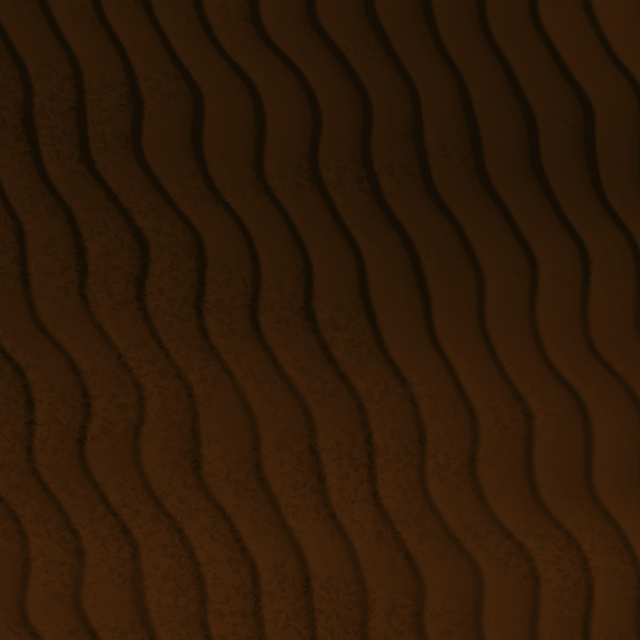
Write a three.js fragment shader that draws this texture.

```glsl
// Dark brown rippled ground: about twelve slanted, wavering ridges across.
// Each ridge darkens toward a shadowed crease and has a lit rim beyond it;
// layered sines bend the ridges and cellular noise adds patchy dark mottling.

varying vec2 vUv;

const float TAU = 6.2831853;
const float RIDGE_SPACING = 0.086;
const float RIDGE_SLANT = 0.35;
const float RIDGE_ORIGIN = 0.328;

const vec3 CREASE_BROWN = vec3(0.085, 0.055, 0.015);
const vec3 EARTH_BROWN = vec3(0.180, 0.098, 0.028);
const vec3 LIT_BROWN = vec3(0.275, 0.145, 0.045);

vec2 hash2(vec2 p) {
  vec3 q = fract(p.xyx * vec3(0.1031, 0.1030, 0.0973));
  q += dot(q, q.yzx + 33.33);
  return fract((q.xx + q.yz) * q.zy);
}

// Distance to the nearest scattered cell point
float cellular(vec2 p) {
  vec2 cell = floor(p);
  vec2 local = fract(p);
  float nearest = 4.0;
  for (int j = -1; j <= 1; j++) {
    for (int i = -1; i <= 1; i++) {
      vec2 offset = vec2(float(i), float(j));
      vec2 delta = offset + hash2(cell + offset) - local;
      nearest = min(nearest, dot(delta, delta));
    }
  }
  return sqrt(nearest);
}

// Broad drifting field, roughly -1 to 1
float layeredSines(vec2 p) {
  float sum = 0.0;
  float weight = 0.5;
  for (int i = 0; i < 4; i++) {
    sum += weight * sin(p.x + 1.7 * sin(p.y)) * cos(p.y - 0.8 * sin(p.x));
    p = mat2(1.5, 1.1, -1.1, 1.5) * p + 1.9;
    weight *= 0.6;
  }
  return sum;
}

// Sideways bend of a ridge, with depth measured from the top edge
float ridgeBend(float x, float depth) {
  float shift = 0.18 * (1.0 - smoothstep(0.1, 0.45, x));
  float swing = 0.014 + 0.005 * cos(TAU * (1.3 * x + 0.6 * depth - 0.6));
  float bend = swing * sin(TAU * (4.1 * depth - 0.39 + shift));
  bend += 0.005 * sin(TAU * (1.7 * depth + 2.0 * x));
  return bend + 0.0014 * sin(TAU * (9.0 * depth + 3.0 * x));
}

// Signed position across one ridge: -0.5 to 0.5, crease at 0
float ridgePosition(vec2 uv) {
  float depth = 1.0 - uv.y;
  float across = uv.x - RIDGE_SLANT * depth - ridgeBend(uv.x, depth);
  return fract((across - RIDGE_ORIGIN) / RIDGE_SPACING + 0.5) - 0.5;
}

// Light added by the ridge shape
float ridgeLight(float s, float strength) {
  float recovery = 1.0 - smoothstep(0.0, 0.13, s);
  float crease = smoothstep(-0.17, -0.02, s) * recovery;
  float slope = smoothstep(-0.5, -0.04, s) * recovery;
  float rim = smoothstep(0.03, 0.16, s) * (1.0 - smoothstep(0.16, 0.5, s));
  return 0.08 * rim - strength * (0.30 * crease + 0.15 * slope);
}

// Light on the ground, brightest at the lower left
float broadLight(vec2 uv) {
  float light = 0.76 - 0.30 * smoothstep(0.1, 0.8, uv.y);
  float hollow = length((uv - vec2(0.72, 0.74)) * vec2(1.0, 1.3));
  light -= 0.10 * (1.0 - smoothstep(0.05, 0.4, hollow));
  light += 0.16 * smoothstep(0.25, 0.0, length(uv - vec2(1.0)));
  return light + 0.06 * layeredSines(uv * 7.0 + 2.0);
}

// Irregular dark flecks at two sizes
float flecks(vec2 uv) {
  vec2 warp = 0.004 * vec2(sin(uv.y * 190.0 + 3.0 * sin(uv.x * 83.0)),
                           sin(uv.x * 170.0 + 3.0 * sin(uv.y * 97.0)));
  vec2 p = uv + warp;
  float coarse = 1.0 - smoothstep(0.15, 0.55, cellular(p * vec2(62.0, 74.0)));
  float fine = 1.0 - smoothstep(0.15, 0.60, cellular(p * vec2(125.0, 145.0) + 17.0));
  return 0.6 * coarse + 0.4 * fine;
}

// How strongly the flecks show in each area
float fleckCover(vec2 uv) {
  float smoothArea = smoothstep(0.0, 0.9, uv.x + 0.8 * uv.y - 0.55);
  float patches = layeredSines(uv * vec2(9.0, 14.0) + 5.0);
  return mix(0.12, 1.0, smoothstep(-0.4, 0.6, patches + 0.4 - 0.9 * smoothArea));
}

void main() {
  float strength = 0.82 + 0.25 * layeredSines(vUv * 8.0 + 9.0);
  strength += 0.25 * smoothstep(0.3, 0.9, vUv.y);

  float light = broadLight(vUv) + ridgeLight(ridgePosition(vUv), strength);
  light -= 0.24 * fleckCover(vUv) * (flecks(vUv) - 0.25);
  light = clamp(light, 0.0, 1.0);

  // Crease to earth to lit ridge
  vec3 color = mix(CREASE_BROWN, EARTH_BROWN, smoothstep(0.0, 0.52, light));
  color = mix(color, LIT_BROWN, smoothstep(0.40, 1.0, light));
  gl_FragColor = vec4(color, 1.0);
}
```
